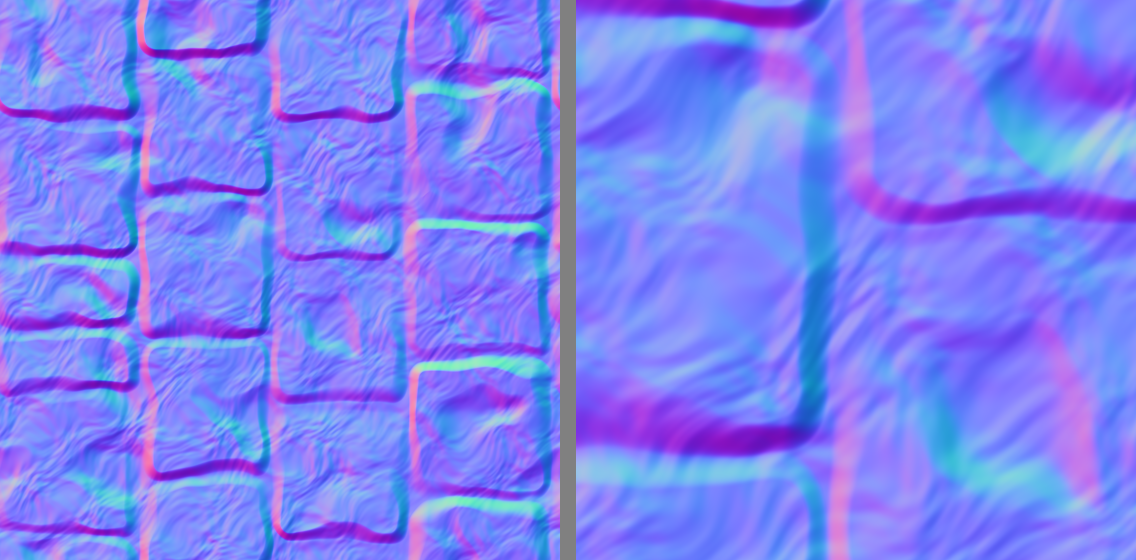
Left, the full canvas; right, a detail of the centre.
This texture map is drawn by a Shadertoy shader. Its source:

```glsl
#define COLUMNS 4.0
#define ROWS 4.0
#define BEVEL 0.023
#define CORNER 0.035
#define WOBBLE 0.024
#define TILT 0.014
#define LUMPS 0.011
#define CHIPS 0.020
#define GRAIN 0.0027
#define SAMPLE_STEP 0.0015

float hash(vec3 key) {
    uvec3 k = uvec3(key);
    uint n = k.x + 131u * k.y + 7919u * k.z;
    n = n * 747796405u + 2891336453u;
    n = ((n >> ((n >> 28u) + 4u)) ^ n) * 277803737u;
    n = (n >> 22u) ^ n;
    return float(n & 65535u) / 65536.0;
}

float cornerSlope(vec2 cell, vec2 offset, vec2 period) {
    vec2 wrapped = floor(mod(cell + 0.5, period));
    float angle = 6.28319 * hash(vec3(wrapped, period.x));
    return dot(vec2(cos(angle), sin(angle)), offset);
}

// Gradient noise that wraps after a whole number of cells
float noise(vec2 p, vec2 period) {
    p *= period;
    vec2 i = floor(p), f = p - i;
    vec2 u = f * f * f * (f * (f * 6.0 - 15.0) + 10.0);
    vec2 e = vec2(1.0, 0.0);
    float low = mix(cornerSlope(i, f, period),
                    cornerSlope(i + e.xy, f - e.xy, period), u.x);
    float high = mix(cornerSlope(i + e.yx, f - e.yx, period),
                     cornerSlope(i + e.xx, f - e.xx, period), u.x);
    return mix(low, high, u.y);
}

float roundedInset(vec2 p, vec2 halfSize) {
    vec2 q = abs(p) - halfSize + CORNER;
    return CORNER - length(max(q, 0.0)) - min(max(q.x, q.y), 0.0);
}

// Blocks in staggered columns, each tilted and bevelled down to the joints
float blockHeight(vec2 p) {
    vec2 shift = vec2(0.37, 0.61);
    float bevel = BEVEL * exp2(1.7 * noise(p, vec2(10.0)));
    p += WOBBLE * vec2(0.6 * noise(p, vec2(5.0)), noise(p + shift, vec2(6.0)));
    p += 0.3 * WOBBLE * vec2(noise(p, vec2(17.0)), noise(p + shift, vec2(19.0)));

    float x = (p.x - 0.012 * sin(6.28319 * p.x)) * COLUMNS + 0.054;
    int column = int(floor(mod(floor(x) + 0.5, COLUMNS)));
    float stagger = vec4(0.17, 0.58, 0.14, 0.43)[column];
    float y = p.y * ROWS - stagger;
    float row = floor(mod(floor(y) + 0.5, ROWS));

    vec2 local = fract(vec2(x, y)) - 0.5;
    vec2 halfSize = 0.5 / vec2(COLUMNS, ROWS);
    float piece = 0.0;

    // One block in the first column is split in two
    if (column == 0 && row == 1.0) {
        piece = step(0.0, local.y);
        local.y = fract(local.y * 2.0) - 0.5;
        halfSize.y *= 0.5;
    }

    float variation = hash(vec3(float(column), row, 3.0 + piece));
    float base = vec4(0.013, 0.018, 0.008, 0.015)[column];
    float lean = vec4(0.012, -0.004, 0.002, 0.004)[column];
    float pitch = TILT * (column == 3 ? 1.1 : -1.6) * (0.4 + variation);
    pitch *= halfSize.y * 2.0 * ROWS;
    float top = base * (0.6 + 0.8 * variation) + dot(local, vec2(lean, pitch));

    float inset = roundedInset(local * halfSize * 2.0, halfSize);
    return top * smoothstep(0.0, bevel, inset);
}

// Broad lumps, ragged dents and diagonal tooling marks
float surfaceHeight(vec2 p) {
    vec2 ragged = p + 0.03 * vec2(noise(p, vec2(12.0)), noise(p, vec2(14.0)));
    float lumps = 0.9 * noise(p, vec2(7.0)) + 0.5 * noise(ragged, vec2(15.0))
                + 0.22 * noise(ragged, vec2(31.0));
    float chips = smoothstep(0.15, 0.6, noise(ragged + 0.23, vec2(8.0, 9.0)));

    vec2 diagonal = vec2(ragged.x - ragged.y, ragged.x + ragged.y);
    float grain = 0.8 * noise(diagonal, vec2(38.0, 23.0))
                + 0.55 * noise(diagonal, vec2(63.0, 37.0))
                + 0.8 * noise(diagonal, vec2(22.0, 13.0));
    grain *= 0.9 + 0.9 * noise(p, vec2(6.0));
    return LUMPS * lumps - CHIPS * chips + GRAIN * grain;
}

float height(vec2 p) {
    return blockHeight(p) + surfaceHeight(p);
}

void mainImage(out vec4 fragColor, in vec2 fragCoord) {
    vec2 uv = fragCoord / iResolution.xy;
    vec2 e = vec2(SAMPLE_STEP, 0.0);
    vec2 slope = vec2(height(uv + e.xy) - height(uv - e.xy),
                      height(uv + e.yx) - height(uv - e.yx)) / (2.0 * e.x);

    // Red follows the rise to the right, green the fall upwards
    vec3 normal = normalize(vec3(slope.x, -slope.y, 1.0));
    fragColor = vec4(0.5 + 0.5 * normal, 1.0);
}
```
